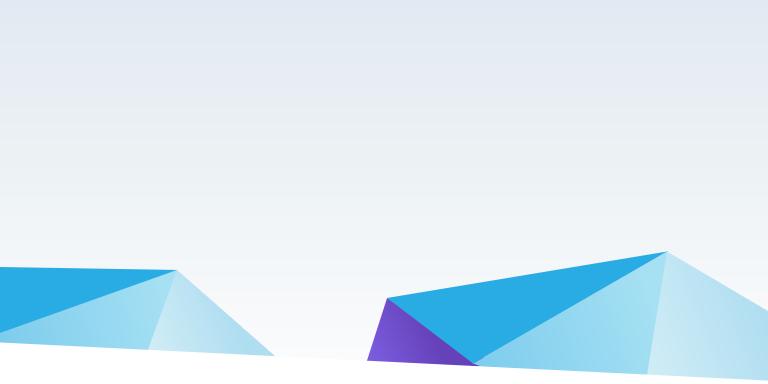
A WebGL 2 fragment shader for this background:

```glsl
#version 300 es
precision highp float;

uniform vec2 u_resolution;
out vec4 fragColor;

// Palette
const vec3 SKY_TOP = vec3(0.886, 0.914, 0.949);
const vec3 SKY_MIDDLE = vec3(0.925, 0.949, 0.957);
const vec3 SKY_LOW = vec3(0.982, 0.984, 0.992);
const vec3 GROUND = vec3(1.0);
const vec3 BLUE = vec3(0.16, 0.67, 0.89);
const vec3 CYAN_DEEP = vec3(0.49, 0.80, 0.93);
const vec3 CYAN_LIGHT = vec3(0.65, 0.88, 0.953);
const vec3 PALE_LIGHT = vec3(0.82, 0.93, 0.965);
const vec3 PALE_DEEP = vec3(0.69, 0.87, 0.945);
const vec3 PURPLE_LIGHT = vec3(0.48, 0.36, 0.87);
const vec3 PURPLE_DEEP = vec3(0.40, 0.26, 0.73);

// Layout: x runs 0 to 2, y runs 0 to 1
const float SKY_MIDDLE_Y = 0.58;
const float SKY_LOW_Y = 0.07;
const float GROUND_Y = 0.1081;
const float GROUND_SLOPE = -0.0496;
const vec2 LEFT_PEAK = vec2(0.461, 0.297);
const vec2 LEFT_FOOT = vec2(0.3345, -0.05);
const vec2 RIGHT_PEAK = vec2(1.737, 0.345);
const vec2 RIGHT_FOOT = vec2(1.664, -0.105);
const vec2 SHOULDER = vec2(1.008, 0.224);
const vec2 VALLEY = vec2(1.232, 0.0534);
const vec2 UNDERLAP = vec2(0.04, 0.0); // hides seams below the next facet

float cross2(vec2 a, vec2 b) {
    return a.x * b.y - a.y * b.x;
}

// Signed distance to the line a-b, positive on its left
float lineSide(vec2 p, vec2 a, vec2 b) {
    return cross2(normalize(b - a), p - a);
}

// Smooth coverage of a triangle of either winding
float triangle(vec2 p, vec2 a, vec2 b, vec2 c, float pixel) {
    float winding = sign(cross2(b - a, c - a));
    float inside = min(winding * lineSide(p, a, b),
        min(winding * lineSide(p, b, c), winding * lineSide(p, c, a)));
    return clamp(inside / pixel + 0.5, 0.0, 1.0);
}

// Linear gradient between two points
vec3 gradient(vec2 p, vec2 start, vec2 end, vec3 first, vec3 last) {
    vec2 axis = end - start;
    return mix(first, last, clamp(dot(p - start, axis) / dot(axis, axis), 0.0, 1.0));
}

vec3 sky(float y) {
    vec3 upper = mix(SKY_MIDDLE, SKY_TOP, clamp((y - SKY_MIDDLE_Y) / (1.0 - SKY_MIDDLE_Y), 0.0, 1.0));
    float lower = clamp((SKY_MIDDLE_Y - y) / (SKY_MIDDLE_Y - SKY_LOW_Y), 0.0, 1.0);
    return mix(upper, SKY_LOW, lower);
}

void main() {
    vec2 p = gl_FragCoord.xy / u_resolution * vec2(2.0, 1.0);
    float pixel = 1.0 / u_resolution.y;
    vec3 color = sky(p.y);

    // Left mountain: pale side, cyan face, blue ridge
    vec3 pale = gradient(p, vec2(0.385, 0.0885), vec2(0.60, 0.18), PALE_LIGHT, PALE_DEEP);
    color = mix(color, pale, triangle(p, LEFT_PEAK, LEFT_FOOT - UNDERLAP, vec2(0.856, -0.05), pixel));
    vec3 cyan = gradient(p, vec2(0.0, 0.12), vec2(0.44, 0.20), CYAN_DEEP, CYAN_LIGHT);
    color = mix(color, cyan, triangle(p, LEFT_PEAK, LEFT_FOOT, vec2(-0.3, 0.08), pixel));
    color = mix(color, BLUE, triangle(p, LEFT_PEAK, vec2(-0.3, 0.3097), vec2(-0.3, 0.0263), pixel));

    // Right mountain: purple flank, pale side, cyan face, blue ridge
    vec3 purple = gradient(p, vec2(0.97, 0.07), vec2(1.12, 0.14), PURPLE_LIGHT, PURPLE_DEEP);
    color = mix(color, purple, triangle(p, SHOULDER, vec2(0.940, 0.012), vec2(1.29, 0.05), pixel));
    pale = gradient(p, vec2(1.685, 0.023), vec2(2.0, 0.15), PALE_LIGHT, PALE_DEEP);
    color = mix(color, pale, triangle(p, RIGHT_PEAK, RIGHT_FOOT - UNDERLAP, vec2(2.263, 0.035), pixel));
    cyan = gradient(p, VALLEY, vec2(1.71, 0.20), CYAN_DEEP, CYAN_LIGHT);
    color = mix(color, cyan, triangle(p, RIGHT_PEAK, RIGHT_FOOT, VALLEY, pixel));
    color = mix(color, BLUE, triangle(p, RIGHT_PEAK, SHOULDER, VALLEY, pixel));

    // Slanted white ground
    float groundDepth = GROUND_Y + GROUND_SLOPE * p.x - p.y;
    color = mix(color, GROUND, clamp(groundDepth / pixel + 0.5, 0.0, 1.0));

    fragColor = vec4(color, 1.0);
}
```
